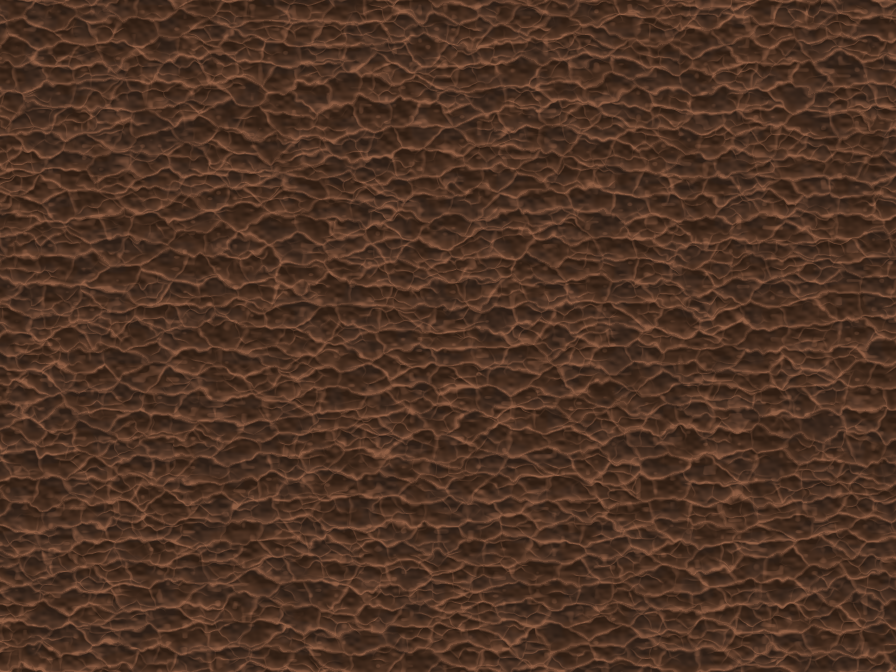
Give the GLSL for this texture, as a Shadertoy shader.

```glsl
// Brown pebbled leather: two sizes of flattened, staggered Voronoi cells, dark inside, with
// raised tan creases between them. Each crease glows softly on its upper side and
// drops into shadow below; noise frays the creases and embosses a fine grain.

float hash(vec2 p) {
    return fract(sin(dot(p, vec2(127.1, 311.7))) * 43758.5453);
}

vec2 hash2(vec2 p) {
    return vec2(hash(p), hash(p + 57.3));
}

float noise(vec2 p) {
    vec2 i = floor(p), f = fract(p);
    f = f * f * (3.0 - 2.0 * f);
    return mix(mix(hash(i), hash(i + vec2(1, 0)), f.x),
               mix(hash(i + vec2(0, 1)), hash(i + vec2(1, 1)), f.x), f.y);
}

vec2 noise2(vec2 p) {
    return vec2(noise(p), noise(p + 31.7)) - 0.5;
}

// Jittered cell centre; odd rows shift sideways so that creases run diagonally
vec2 seed(vec2 cell) {
    float stagger = 0.5 * mod(cell.y, 2.0) - 0.25;
    return cell + 0.1 + 0.8 * hash2(cell) + vec2(stagger, 0.0);
}

// Returns crease light in x and the shadow under creases in y.
vec2 pebbles(vec2 p, float flatness) {
    vec2 home = floor(p), nearest = home;
    float best = 9.0;
    for (int j = -1; j <= 1; j++)
    for (int i = -2; i <= 2; i++) {
        vec2 cell = home + vec2(i, j);
        vec2 r = seed(cell) - p;
        if (dot(r, r) < best) {
            best = dot(r, r);
            nearest = cell;
        }
    }

    vec2 a = seed(nearest) - p;
    float light = 0.0, shadow = 0.0;
    for (int j = -2; j <= 2; j++)
    for (int i = -2; i <= 2; i++) {
        if (i == 0 && j == 0) continue;
        vec2 b = seed(nearest + vec2(i, j)) - p;
        vec2 across = normalize(b - a);
        vec2 slope = across * vec2(flatness, 1.0);
        // True distance to the crease, in cell heights
        float d = max(dot(0.5 * (a + b), across), 0.0) / length(slope);
        float up = normalize(slope).y;
        float width = up < 0.0 ? 0.13 : 0.07;
        float line = exp(-d * d / (width * width)) * (0.45 + 0.55 * abs(up));
        float glow = 0.72 * exp(-d / 0.25) * max(-up, 0.0);
        light = max(light, max(line, glow));
        shadow = max(shadow, exp(-d / 0.22) * max(up, 0.0));
    }
    return vec2(light, shadow);
}

void mainImage(out vec4 fragColor, in vec2 fragCoord) {
    vec2 uv = fragCoord / iResolution.y;

    // Bend the grain broadly, then fray the creases
    vec2 p = uv + 0.018 * noise2(uv * 8.0);
    p += 0.009 * noise2(uv * 45.0 + 5.0);
    p += 0.006 * noise2(uv * 105.0 + 73.0);

    // Main pebbles and the smaller wrinkles across them
    vec2 coarse = pebbles(p * vec2(18.0, 31.0), 0.58);
    vec2 fine = pebbles(p * vec2(34.0, 50.0) + 19.0, 0.68);
    float strength = 0.55 + 0.6 * noise(uv * vec2(38.0, 52.0) + 11.0);
    float wrinkled = smoothstep(0.25, 0.7, noise(uv * vec2(30.0, 44.0) + 47.0));

    float tone = 0.1 + 0.8 * strength * coarse.x - 0.2 * coarse.y;
    tone += wrinkled * (0.5 * fine.x * (1.0 - 0.5 * coarse.x) - 0.14 * fine.y);

    // Embossed surface grain, lit from above, with a few bright flecks
    vec2 g = uv * vec2(105.0, 150.0);
    tone += 0.24 * (noise(g) - noise(g + vec2(0.3, 0.8)));
    tone += 0.28 * smoothstep(0.72, 0.95, noise(uv * vec2(80.0, 115.0) + 7.0));
    tone = clamp(tone, 0.0, 1.0);

    vec3 darkBrown = vec3(0.188, 0.119, 0.076);
    vec3 lightTan = vec3(0.57, 0.375, 0.272);
    vec3 color = mix(darkBrown, lightTan, tone);

    // Faint cool sheen on the dark faces
    float sheen = smoothstep(0.4, 0.7, noise(uv * vec2(40.0, 60.0) + 3.0));
    color += vec3(-0.008, 0.004, 0.014) * sheen * (1.0 - tone);
    fragColor = vec4(color, 1.0);
}
```
